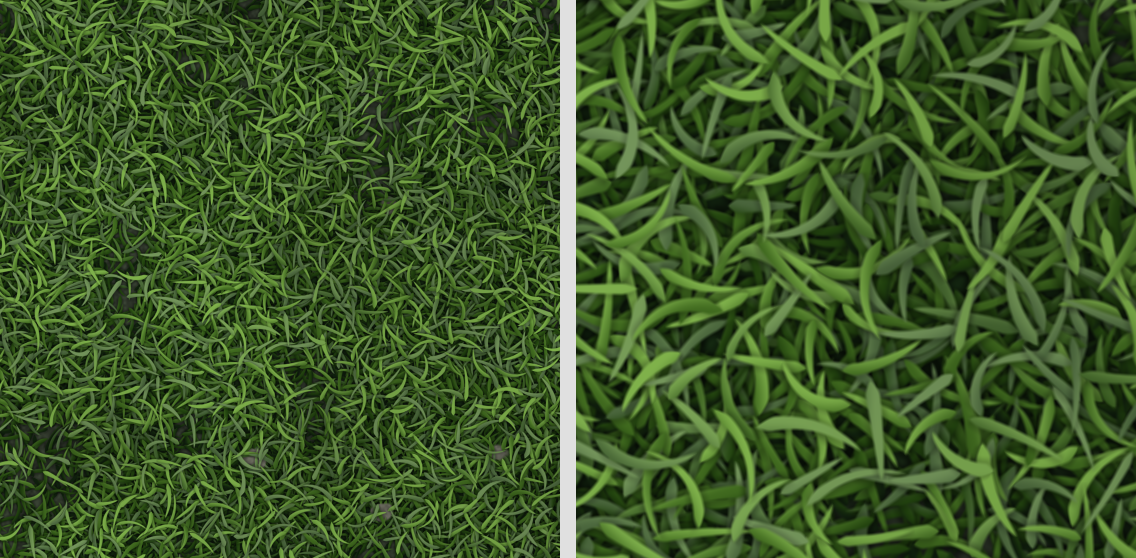
Left, the full canvas; right, a detail of the centre.
Write a Shadertoy shader that draws this texture.

```glsl
const int LAYERS = 14;
const int STONE_LAYER = 10;
const float CELL = 0.034;         // spacing of blades in one layer
const float HALF_WIDTH = 0.12;    // blade half width, in cells
const float SOFTNESS = 0.0014;    // edge blur, in canvas heights
const float BEND = 0.42;
const float SHADOW = 0.2;
const float STONE_CELL = 0.27;
const float STONE_CHANCE = 0.3;

const vec3 DEEP = vec3(0.06, 0.12, 0.05);
const vec3 DARK = vec3(0.12, 0.24, 0.05);
const vec3 MID = vec3(0.23, 0.38, 0.11);
const vec3 LIGHT = vec3(0.46, 0.64, 0.27);
const vec3 DULL = vec3(0.27, 0.37, 0.22);
const vec3 PALE = vec3(0.42, 0.54, 0.33);
const vec3 SOIL = vec3(0.21, 0.23, 0.19);
const vec3 STONE = vec3(0.41, 0.41, 0.36);

vec4 hash4(vec2 p, float seed) {
    vec4 q = fract(vec4(p.xyx, seed) * vec4(0.1031, 0.1030, 0.0973, 0.1099));
    q += dot(q, q.wzxy + 33.33);
    return fract((q.xxyz + q.yzzw) * q.zywx);
}

float noise(vec2 p) {
    vec2 i = floor(p), f = fract(p);
    f = f * f * (3.0 - 2.0 * f);
    float low = mix(hash4(i, 3.7).x, hash4(i + vec2(1, 0), 3.7).x, f.x);
    float high = mix(hash4(i + vec2(0, 1), 3.7).x, hash4(i + vec2(1, 1), 3.7).x, f.x);
    return mix(low, high, f.y);
}

// Dark to bright ramp, from fresh green to greyish green
vec3 grassColor(float tone, float dullness) {
    vec3 middle = mix(MID, DULL, dullness);
    vec3 bright = mix(LIGHT, PALE, dullness);
    vec3 c = mix(DEEP, DARK, smoothstep(0.0, 0.22, tone));
    c = mix(c, middle, smoothstep(0.18, 0.52, tone));
    return mix(c, bright, smoothstep(0.5, 0.95, tone));
}

// Shaded ground between the blades
vec3 ground(vec2 p) {
    float grain = 0.6 * noise(p * 90.0) + 0.4 * noise(p * 210.0);
    float bare = smoothstep(0.55, 0.85, noise(p * 9.0 + 4.0));
    return mix(DEEP * (0.5 + grain), SOIL * (0.6 + 0.7 * grain), bare * 0.8);
}

vec3 addStone(vec3 col, vec2 p) {
    vec2 id = floor(p / STONE_CELL);
    vec4 r = hash4(id, 61.3);
    vec2 q = p - (id + 0.25 + 0.5 * r.xy) * STONE_CELL;
    float radius = mix(0.012, 0.024, r.z);
    float d = length(q * vec2(1.0, 1.15)) + 0.008 * (noise(p * 70.0) - 0.5) - radius;
    float cover = step(r.w, STONE_CHANCE) * smoothstep(0.003, -0.003, d);
    float shade = 0.75 + 0.3 * noise(p * 150.0) + 5.0 * q.y;
    return mix(col, STONE * shade, cover);
}

// One layer of curved, tapering blades
vec3 addBlades(vec3 col, vec2 p, float layer, float depth, float soft) {
    vec2 offset = hash4(vec2(layer, 7.0), 19.1).xy * 9.0;
    vec2 g = p / CELL + offset;
    vec2 home = floor(g);
    for (int j = -1; j <= 1; j++)
    for (int i = -1; i <= 1; i++) {
        vec2 id = home + vec2(i, j);
        vec4 r = hash4(id, layer * 3.17 + 1.3);
        vec4 s = hash4(id + 57.0, layer * 5.31 + 2.9);
        vec2 center = id + 0.5 + 0.8 * (r.xy - 0.5);

        // Thinner growth in scattered patches
        float patchy = noise((center - offset) * CELL * 9.0 + 4.0);
        if (s.w < 0.75 * smoothstep(0.62, 0.95, patchy)) continue;

        float angle = 6.2832 * r.z;
        vec2 axis = vec2(cos(angle), sin(angle));
        float size = mix(0.6, 1.02, r.w);
        vec2 q = g - center;
        q = vec2(dot(q, axis), dot(q, vec2(-axis.y, axis.x))) / size;

        float bend = BEND * (2.0 * s.x - 1.0);
        float slope = 2.0 * bend * q.x;
        float side = (q.y - bend * (q.x * q.x - 0.4)) * size / sqrt(1.0 + slope * slope);
        float taper = sqrt(max(0.0, 0.5 - 0.5 * q.x)) * smoothstep(-1.0, -0.6, q.x);
        float width = HALF_WIDTH * mix(0.75, 1.2, s.z) * taper;
        float inside = width - abs(side);
        float present = smoothstep(0.0, soft, width);

        col *= 1.0 - SHADOW * present * smoothstep(-0.16, 0.0, inside);
        float cover = present * smoothstep(-soft, soft, inside);
        float tone = 0.18 + 0.7 * depth + 0.4 * (s.y - 0.5) + 0.14 * q.x;
        tone += 0.12 * side / HALF_WIDTH * sign(axis.x);
        float dullness = smoothstep(0.45, 0.8, fract(s.y * 7.0 + s.z));
        col = mix(col, grassColor(tone, dullness), cover);
    }
    return col;
}

void mainImage(out vec4 fragColor, in vec2 fragCoord) {
    vec2 p = fragCoord / iResolution.y;
    float soft = max(SOFTNESS, 0.7 / iResolution.y) / CELL;
    vec3 col = ground(p);
    for (int k = 0; k < LAYERS; k++) {
        if (k == STONE_LAYER) col = addStone(col, p);
        float height = float(k) / float(LAYERS - 1);
        col = addBlades(col, p, float(k), height * height * height, soft);
    }
    // Gentle large-scale light variation
    col *= 0.92 + 0.18 * noise(p * 5.0 + 11.0);
    fragColor = vec4(clamp(col, 0.0, 1.0), 1.0);
}
```
